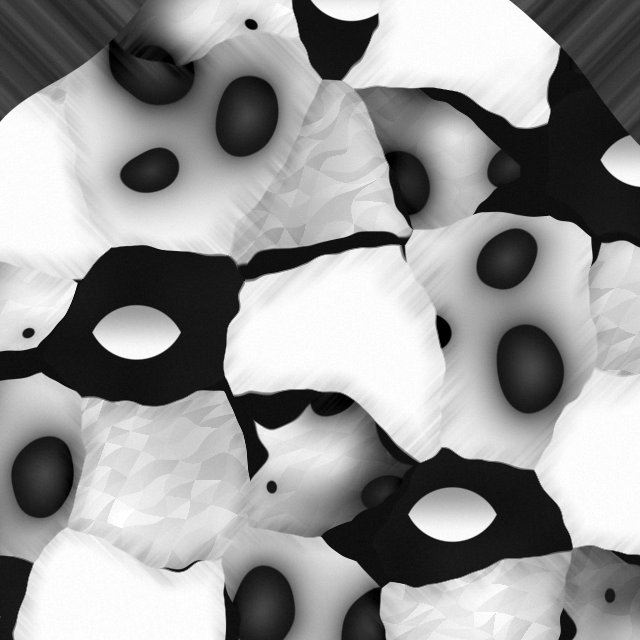
Write a three.js fragment shader that draws this background.

```glsl
// Greyscale patchwork of baked-shadow islands with dark ovals, facets and streaked seams.
varying vec2 vUv;

const float GRID = 4.0;   // islands across the canvas
const float SOFT = 0.006; // edge smoothing, in island units

float hash(vec2 p) {
  return fract(sin(dot(p, vec2(127.1, 311.7))) * 43758.5);
}

float noise(vec2 p) {
  vec2 i = floor(p), f = fract(p);
  f = f * f * (3.0 - 2.0 * f);
  return mix(mix(hash(i), hash(i + vec2(1, 0)), f.x),
             mix(hash(i + vec2(0, 1)), hash(i + vec2(1, 1)), f.x), f.y);
}

vec2 noise2(vec2 p) {
  return vec2(noise(p), noise(p + 37.3)) - 0.5;
}

float inside(float d) {
  return 1.0 - smoothstep(-SOFT, SOFT, d);
}

// Island kinds: 0 plain, 1 ovals, 2 facets, 3 cone, 4 dark
float kindOf(vec2 id) {
  return mod(id.x + 2.0 * id.y + 4.0, 5.0);
}

float reach(float kind) {
  return kind < 1.5 ? 0.14 : (kind > 3.5 ? -0.1 : 0.0);
}

vec2 site(vec2 id) {
  return id + 0.5 + 0.55 * (vec2(hash(id), hash(id + 19.7)) - 0.5);
}

float ovalDistance(vec2 v, vec2 radii, float angle) {
  float c = cos(angle), s = sin(angle);
  v = mat2(c, -s, s, c) * v;
  return (length(v / radii) - 1.0) * min(radii.x, radii.y);
}

// Dark oval with a soft contact shadow around it
float addOval(float tone, float d, float radius, float shadow) {
  tone *= 1.0 - shadow * exp(-max(d, 0.0) / (0.06 + 0.3 * radius));
  float core = mix(0.09, 0.28, smoothstep(0.0, 0.22, -d));
  return mix(tone, core, inside(d));
}

float facets(vec2 q) {
  vec2 g = mat2(1.0, 0.3, -0.5, 0.9) * q * 7.0 + 1.2 * noise2(q * 4.0);
  vec2 f = fract(g);
  float side = smoothstep(-0.04, 0.04, f.x - f.y);
  float tilt = mix(hash(floor(g)), hash(floor(g) + 0.5), side);
  return 0.07 * (tilt - 0.5) + 0.05 * (tilt - 0.5) * (f.x + f.y);
}

float streaks(float x, float lane) {
  return 0.6 * noise(vec2(x * 14.0, lane)) + 0.4 * noise(vec2(x * 45.0, lane));
}

float island(vec2 id, vec2 q, float edge) {
  float kind = kindOf(id), seed = hash(id + 5.3);
  vec2 v = q - site(id);
  float tone = 0.99;
  if (kind > 3.5) {
    // Black island around a pale pointed patch
    float lens = max(length(v - vec2(0, 0.14)), length(v + vec2(0, 0.14))) - 0.31;
    float patchTone = mix(0.98, 0.6, smoothstep(-0.12, 0.17, v.y));
    return mix(0.06 + 0.04 * noise(q * 3.0), patchTone, inside(lens));
  }
  if (kind > 2.5) {
    float turn = 0.5 + 0.5 * cos(atan(v.y, v.x) + 6.28 * seed);
    tone = mix(0.99, mix(0.3, 1.0, turn), smoothstep(0.0, 0.35, length(v)));
    tone += 0.5 * facets(q);
  } else if (kind > 1.5) {
    tone = 0.7 + 0.25 * noise(q * 1.7) + facets(q);
  }

  // Scattered ovals, one of them a pinhole on cone islands
  if (kind > 0.5 && (kind < 1.5 || kind > 2.5)) {
    for (int i = 0; i < 3; i++) {
      float n = float(i), h = hash(id + n * 7.1);
      float angle = 6.28 * seed + 2.1 * n;
      float r = mix(0.13, 0.31, h);
      if (kind > 2.5) r = i == 0 ? 0.035 : 0.12 + 0.08 * h;
      vec2 offset = 0.4 * vec2(cos(angle), sin(angle));
      vec2 wobble = 0.03 * noise2(q * 5.0);
      float d = ovalDistance(v - offset + wobble, vec2(r * 1.2, r * 0.9), h * 3.0);
      tone = addOval(tone, d, r, r < 0.05 ? 0.2 : 0.35 + 0.5 * h);
    }
  }

  // Diagonal seams and black slivers along the rim
  float slope = seed < 0.5 ? 1.0 : -1.0;
  float seam = 1.0 - smoothstep(0.0, 0.16, edge);
  tone -= 0.2 * seam * streaks(q.x + slope * q.y, seed * 9.0);
  float band = 0.5 * (noise(q * 1.8 + 11.0) - 0.58);
  float sliver = inside(edge - band) * step(0.5, kind);
  return mix(tone, 0.06, sliver);
}

void main() {
  vec2 q = vUv * GRID + 0.5;
  vec2 bent = q + 0.3 * noise2(q * 1.8) + 0.05 * noise2(q * 9.0);

  // Two nearest weighted sites
  vec2 first = vec2(0.0), second = vec2(0.0);
  float near = 9.0, next = 9.0;
  for (int y = -2; y <= 2; y++) {
    for (int x = -2; x <= 2; x++) {
      vec2 id = floor(bent) + vec2(x, y);
      float d = length(bent - site(id)) - reach(kindOf(id));
      if (d < near) {
        next = near; second = first;
        near = d; first = id;
      } else if (d < next) {
        next = d; second = id;
      }
    }
  }
  float edge = 0.5 * (next - near);
  float tone = mix(island(second, q, edge), island(first, q, edge),
                   0.5 + 0.5 * smoothstep(0.0, SOFT, edge));

  // Streaked dark upper corners
  float across = abs(vUv.x - 0.5);
  float corner = 0.79 - across - (vUv.y - 0.5) + 0.06 * (noise(vUv * 6.0) - 0.5);
  float cornerTone = 0.13 + 0.2 * streaks((across - vUv.y) * 3.0, 2.0);
  tone = mix(tone, cornerTone, inside(corner * GRID));

  tone += 0.02 * (hash(floor(vUv * 512.0)) - 0.5);
  gl_FragColor = vec4(vec3(clamp(tone, 0.0, 1.0)), 1.0);
}
```
